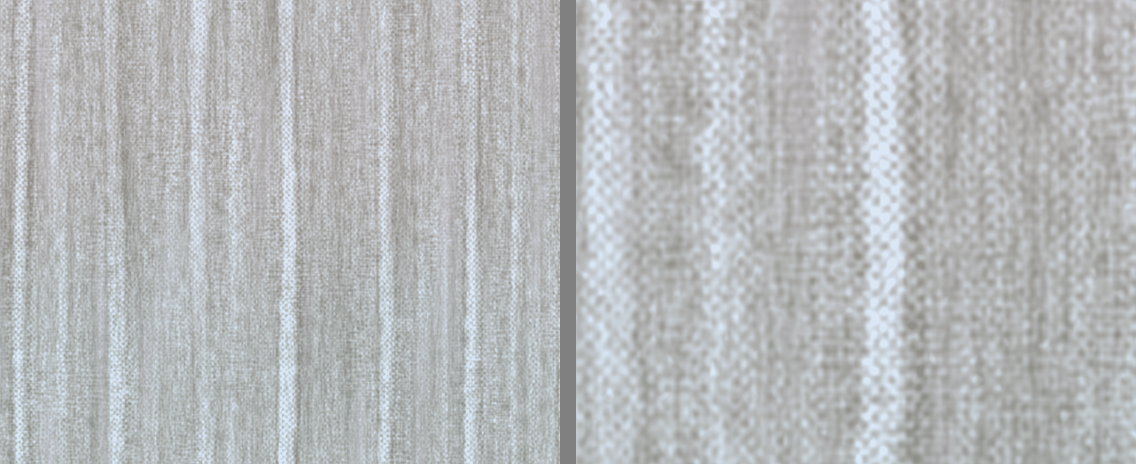
Left: the whole. Right: its middle third, enlarged.
Give the GLSL for this texture, as a WebGL 2 fragment shader.

```glsl
#version 300 es
precision highp float;

uniform vec2 u_resolution;
out vec4 fragColor;

// Palette, from shaded yarn to lit yarn
const vec3 SHADE = vec3(0.600, 0.597, 0.580);
const vec3 CLOTH = vec3(0.718, 0.725, 0.728);
const vec3 SHEEN = vec3(0.825, 0.865, 0.908);
const vec3 WARM_TINT = vec3(0.009, -0.002, -0.003);
const vec3 COOL_TINT = vec3(-0.010, 0.004, 0.004);
const vec3 LILAC_TINT = vec3(0.005, -0.002, 0.006);

// Sizes, in canvas heights
const float RIDGE_SPACING = 0.195;
const float RIDGE_START = 0.047;
const float RIDGE_WIDTH = 0.014;
const float LIT_EDGE = 0.005;
const float FADING_EDGE = 0.011;
const float STITCH = 0.0128;

// Strengths
const float BASE_TONE = 0.46;
const float BAND_GAIN = 0.30;
const float STREAK_GAIN = 0.36;
const float WARP_GAIN = 0.45;
const float WEFT_GAIN = 0.36;
const float STITCH_GAIN = 0.145;
const float RIDGE_GAIN = 0.37;
const float SHADOW_GAIN = 0.25;

const float TAU = 6.28319;

float hash(vec2 p) {
    vec3 q = fract(p.xyx * vec3(0.1031, 0.1030, 0.0973));
    q += dot(q, q.yzx + 33.33);
    return fract((q.x + q.y) * q.z);
}

vec2 gradient(vec2 cell) {
    float angle = TAU * hash(cell + 57.0);
    return vec2(cos(angle), sin(angle));
}

float gradientNoise(vec2 p) {
    vec2 i = floor(p), f = p - i;
    vec2 u = f * f * f * (f * (f * 6.0 - 15.0) + 10.0);
    vec2 e = vec2(0.0, 1.0);
    float low = mix(dot(gradient(i), f), dot(gradient(i + e.yx), f - e.yx), u.x);
    float high = mix(dot(gradient(i + e.xy), f - e.xy), dot(gradient(i + e.yy), f - e.yy), u.x);
    return mix(low, high, u.y);
}

// Raised cords: x = lit body, y = shadow along the sides
vec2 ridges(vec2 p) {
    vec2 result = vec2(0.0);
    float cell = floor((p.x - RIDGE_START) / RIDGE_SPACING + 0.5);
    float fray = 0.006 * gradientNoise(p * vec2(40.0, 28.0) + 61.0);
    for (int j = -1; j <= 1; j++) {
        for (int k = 0; k < 2; k++) {
            float companion = float(k);
            vec2 id = vec2(cell + float(j) + 20.0, companion * 7.0 + 3.0);
            float center = RIDGE_START + (cell + float(j)) * RIDGE_SPACING
                + (hash(id) - 0.5) * 0.03 + companion * mix(0.04, 0.09, hash(id + 11.0));
            center += 0.022 * gradientNoise(vec2(id.x * 5.3 + companion, p.y * 1.3));
            float width = RIDGE_WIDTH * mix(0.75, 1.15, hash(id + 23.0)) * (1.0 - 0.4 * companion);
            width *= 1.0 + 0.7 * gradientNoise(vec2(id.x * 3.7 + 40.0, p.y * 2.1 + companion * 9.0));
            float strength = mix(0.65, 1.15, hash(id + 31.0)) * (1.0 - 0.5 * companion);
            strength *= 1.0 + 0.9 * gradientNoise(vec2(id.x * 2.9 + 80.0, p.y * 2.6 + companion * 5.0));
            float d = p.x - center + fray;
            float body = smoothstep(-width - LIT_EDGE, -width + LIT_EDGE, d)
                * (1.0 - smoothstep(width - FADING_EDGE, width + FADING_EDGE, d));
            float right = (d - width - 0.010) / 0.007;
            float left = (d + width + 0.005) / 0.005;
            float shadow = exp(-right * right) + 0.55 * exp(-left * left);
            result = max(result, strength * vec2(body, shadow));
        }
    }
    return result;
}

// Staggered stitches, slightly displaced by hand
float stitches(vec2 p) {
    vec2 sway = vec2(gradientNoise(p * vec2(30.0, 9.0)), gradientNoise(p * vec2(45.0, 14.0) + 19.0));
    vec2 q = TAU * (p / STITCH + 0.35 * sway);
    return sin(q.x) * sin(q.y);
}

void main() {
    vec2 p = gl_FragCoord.xy / u_resolution.y;
    vec2 ridge = ridges(p);

    // Long vertical variations and calm, flatter areas
    float band = gradientNoise(p * vec2(13.0, 1.1) + 5.0);
    float streak = gradientNoise(p * vec2(62.0, 2.4) + 31.0);
    float calm = smoothstep(0.08, 0.4, gradientNoise(p * vec2(15.0, 1.7) + 73.0)) * (1.0 - min(ridge.x, 1.0));

    // Fine threads in both directions
    float warp = gradientNoise(p * vec2(165.0, 28.0)) + 0.7 * gradientNoise(p * vec2(190.0, 140.0) + 9.0);
    float weft = gradientNoise(p * vec2(38.0, 175.0) + 47.0);
    float weftPatch = smoothstep(-0.2, 0.35, gradientNoise(p * vec2(11.0, 4.0) + 91.0));
    float relief = smoothstep(-0.25, 0.3, streak) + 1.1 * ridge.x + 0.6 * ridge.y;

    float weave = WARP_GAIN * warp + WEFT_GAIN * weft * mix(0.4, 1.3, weftPatch)
        + STITCH_GAIN * stitches(p) * (0.35 + relief);
    float glint = smoothstep(0.32, 0.55, gradientNoise(p * vec2(95.0, 80.0) + 13.0));
    float tone = BASE_TONE + BAND_GAIN * band + STREAK_GAIN * streak
        + weave * (1.0 - 0.45 * calm) + 0.25 * glint + 0.07 * calm
        + RIDGE_GAIN * ridge.x - SHADOW_GAIN * ridge.y * (1.0 - 0.7 * min(ridge.x, 1.0));

    // Colour ramp and soft ambient tint
    vec3 color = mix(SHADE, CLOTH, clamp(tone * 2.0, -0.3, 1.0));
    color = mix(color, SHEEN, clamp(tone * 2.0 - 1.0, 0.0, 1.3));
    float height = p.y + 0.35 * gradientNoise(p * 2.3 + 3.0);
    color += mix(COOL_TINT, WARM_TINT, smoothstep(0.1, 0.9, height)) + LILAC_TINT * calm;
    fragColor = vec4(color, 1.0);
}
```
